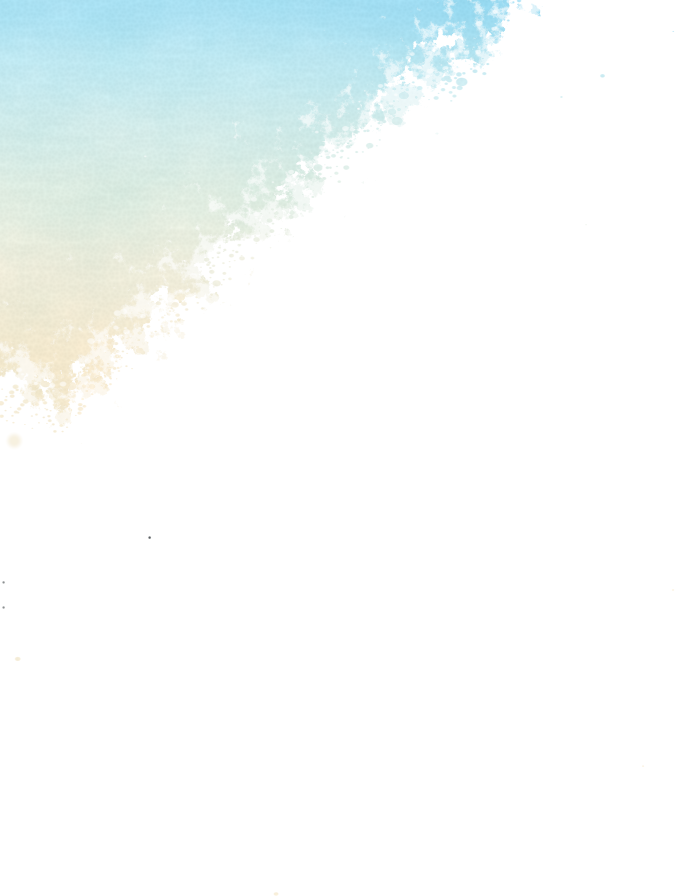
Reproduce this background procedurally as a WebGL 2 fragment shader.

```glsl
#version 300 es
precision highp float;
// A watercolour wash fills the upper left corner of white paper, from sky blue
// down to sand. A distance to its slanted border is roughened by layered
// cellular noise; scattered drops and fine paper grain finish the surface.

uniform vec2 u_resolution;
out vec4 fragColor;

vec2 hash2(vec2 p) {
    vec3 q = fract(p.xyx * vec3(0.1031, 0.1030, 0.0973));
    q += dot(q, q.yzx + 33.33);
    return fract((q.xx + q.yz) * q.zy);
}

// Distance to the nearest jittered cell point
float cellular(vec2 p) {
    vec2 cell = floor(p);
    float nearest = 2.0;
    for (int j = -1; j <= 1; j++)
        for (int i = -1; i <= 1; i++) {
            vec2 id = cell + vec2(i, j);
            nearest = min(nearest, distance(p, id + hash2(id + 71.0)));
        }
    return nearest;
}

// Layered cellular noise, centred near zero
float roughness(vec2 p) {
    float sum = 0.0, amp = 0.5;
    for (int i = 0; i < 5; i++) {
        sum += amp * (0.45 - cellular(p));
        p = mat2(1.6, 1.2, -1.2, 1.6) * p + 13.7;
        amp *= 0.62;
    }
    return sum;
}

// Positive inside the wash, negative on bare paper
float washDistance(vec2 p) {
    float depth = 1.0 - p.y;
    float bulge = 0.032 * exp(-pow((p.x - 0.54) / 0.045, 2.0));
    float slant = (0.516 + bulge - 0.908 * p.x - depth) * 0.74;
    float foot = 0.420 + 0.40 * p.x - depth;
    return min(min(slant, foot), 0.572 - p.x);
}

vec3 washColour(float depth) {
    vec3 c = mix(vec3(0.66, 0.88, 0.95), vec3(0.75, 0.91, 0.94), smoothstep(0.0, 0.09, depth));
    c = mix(c, vec3(0.82, 0.92, 0.91), smoothstep(0.07, 0.16, depth));
    c = mix(c, vec3(0.87, 0.925, 0.88), smoothstep(0.14, 0.23, depth));
    c = mix(c, vec3(0.93, 0.925, 0.855), smoothstep(0.22, 0.31, depth));
    return mix(c, vec3(0.955, 0.91, 0.80), smoothstep(0.29, 0.42, depth));
}

float disc(vec2 p, vec2 centre, float radius, float soft) {
    return 1.0 - smoothstep(radius - soft, radius + soft, distance(p, centre));
}

// Random drops that gather along the border of the wash
float drops(vec2 p, float scale, float reach, float soft) {
    vec2 cell = floor(p * scale);
    float cover = 0.0;
    for (int j = -1; j <= 1; j++)
        for (int i = -1; i <= 1; i++) {
            vec2 id = cell + vec2(i, j);
            vec2 centre = (id + hash2(id)) / scale;
            vec2 pick = hash2(id + 19.0);
            float near = 1.0 - smoothstep(0.0, reach, abs(washDistance(centre)));
            float radius = mix(0.08, 0.42, pick.x * pick.x) / scale;
            vec2 shape = (p - centre) * vec2(0.85, 1.15);
            cover = max(cover, step(pick.y, near * 0.7) * disc(shape, vec2(0.0), radius, soft));
        }
    return cover;
}

void main() {
    vec2 p = gl_FragCoord.xy / u_resolution.y;
    float soft = 0.8 / u_resolution.y;
    float depth = 1.0 - p.y;
    float border = washDistance(p);

    // Ragged border, with paler patches just inside it
    float edge = border + 0.13 * roughness(p * 24.0);
    float cover = smoothstep(-0.004, 0.007, edge);
    float patches = border + 0.22 * roughness(p * 38.0 + 5.0);
    cover *= mix(0.35, 1.0, smoothstep(-0.01, 0.045, patches));

    // Pigment drops outside and bare flecks inside
    float spray = max(drops(p, 75.0, 0.026, soft), drops(p + 3.0 / 150.0, 150.0, 0.032, soft));
    cover = max(cover, 0.75 * spray * step(border, 0.015));
    float flecks = drops(p + 0.004, 115.0, 0.045, soft);
    cover *= 1.0 - 0.55 * flecks * step(0.0, border);

    // Pigment: deeper blue at the right tip, mottling, streaks and grain
    vec3 pigment = washColour(depth);
    float tip = smoothstep(0.25, 0.55, p.x) * (1.0 - smoothstep(0.0, 0.13, depth));
    pigment -= vec3(0.06, 0.025, 0.005) * tip;
    float mottle = roughness(p * 9.0 + 2.0);
    float streak = cellular(p * vec2(14.0, 130.0)) - 0.45;
    float grain = cellular(p * 240.0) - 0.45;
    pigment += vec3(0.07, 0.03, 0.025) * mottle + 0.018 * streak + 0.03 * grain;
    vec3 colour = mix(vec3(1.0), pigment, clamp(cover, 0.0, 1.0));

    // Stray sand blot and a few dark specks on the bare paper
    float blot = disc(p, vec2(0.016, 0.508), 0.007, 0.004);
    colour = mix(colour, vec3(0.96, 0.93, 0.85), 0.8 * blot);
    float speck = disc(p, vec2(0.167, 0.400), 0.0013, soft);
    for (int i = 0; i < 2; i++)
        speck = max(speck, 0.7 * disc(p, vec2(0.004, 0.350 - 0.028 * float(i)), 0.0012, soft));
    colour = mix(colour, vec3(0.35, 0.37, 0.38), speck);

    fragColor = vec4(clamp(colour, 0.0, 1.0), 1.0);
}
```
